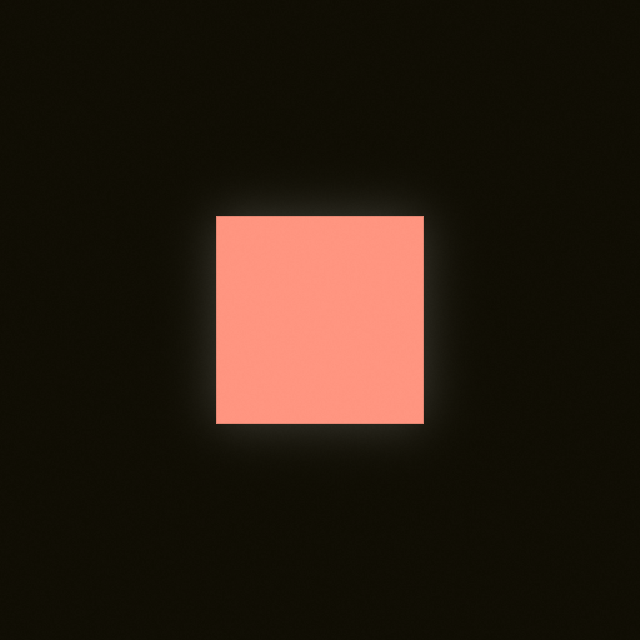
Write a Shadertoy shader that draws this background.

```glsl
// A coral square with a soft pale glow, centred on a near-black olive ground.

const vec3 GROUND = vec3(0.063, 0.054, 0.016);
const vec3 CORAL = vec3(1.0, 0.584, 0.502);
const vec3 GLOW = vec3(1.0);
const float HALF_SIDE = 0.1623;
const float GLOW_BLUR = 0.038;
const float GLOW_STRENGTH = 0.2;
const float GRAIN = 0.008;

float hash(vec2 p) {
    vec3 q = fract(vec3(p.xyx) * 0.1031);
    q += dot(q, q.yzx + 33.33);
    return fract((q.x + q.y) * q.z);
}

// Signed distance to a square
float squareDistance(vec2 p, float halfSide) {
    vec2 d = abs(p) - halfSide;
    return length(max(d, 0.0)) + min(max(d.x, d.y), 0.0);
}

// Smooth approximation of the normal cumulative distribution
vec2 normalStep(vec2 x) {
    x = clamp(x, -4.0, 4.0);
    return 0.5 + 0.5 * tanh(0.7979 * (x + 0.0447 * x * x * x));
}

// Coverage of a square after a Gaussian blur
float blurredSquare(vec2 p, float halfSide, float blur) {
    vec2 cover = normalStep((p + halfSide) / blur) - normalStep((p - halfSide) / blur);
    return cover.x * cover.y;
}

void mainImage(out vec4 fragColor, in vec2 fragCoord) {
    float side = min(iResolution.x, iResolution.y);
    vec2 p = (fragCoord - 0.5 * iResolution.xy) / side;
    float pixel = 1.0 / side;

    // Ground and glow
    float glow = blurredSquare(p, HALF_SIDE, GLOW_BLUR);
    vec3 color = mix(GROUND, GLOW, GLOW_STRENGTH * glow);

    // Solid square with a smooth edge
    float d = squareDistance(p, HALF_SIDE);
    color = mix(color, CORAL, clamp(0.5 - d / pixel, 0.0, 1.0));

    // Faint grain
    color += GRAIN * (hash(floor((p + 0.5) * 512.0)) - 0.5);

    fragColor = vec4(clamp(color, 0.0, 1.0), 1.0);
}
```
